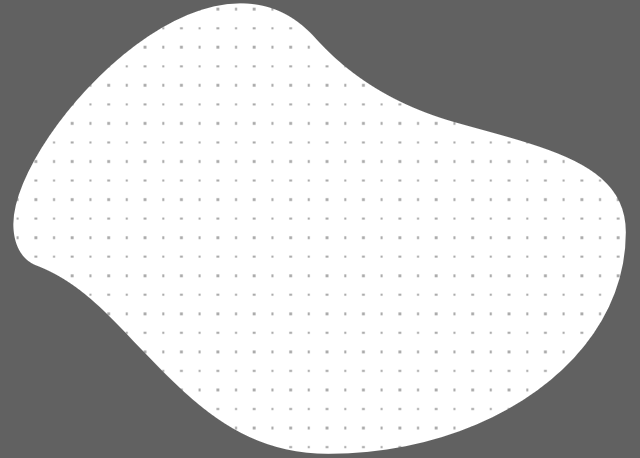
A Shadertoy shader for this background:

```glsl
#define CANVAS vec2(768.0, 548.0)
#define STEPS 24
#define GREY vec3(0.38)
#define PAPER vec3(1.0)
#define DOT_COLOR vec3(0.67)
#define DOT_ORIGIN vec2(43.0, 11.0)
#define DOT_PITCH vec2(21.84, 22.78)
#define DOT_HALF 1.75
#define DOT_SHRINK 0.5
#define DOT_SOFT 1.7

// Outline state: pen position, nearest squared distance, inside sign
vec2 pen;
float nearest = 1e9;
float side = 1.0;

void lineTo(vec2 p, vec2 end) {
    vec2 edge = end - pen;
    vec2 toP = p - pen;
    vec2 gap = toP - edge * clamp(dot(toP, edge) / dot(edge, edge), 0.0, 1.0);
    nearest = min(nearest, dot(gap, gap));
    // Flip the sign at each edge crossed by a horizontal ray
    if ((pen.y > p.y) != (end.y > p.y)) {
        float crossing = pen.x + edge.x * (p.y - pen.y) / edge.y;
        if (p.x < crossing) side = -side;
    }
    pen = end;
}

// Cubic curve from the pen, split into short chords
void curveTo(vec2 p, vec2 c1, vec2 c2, vec2 end) {
    vec2 start = pen;
    for (int i = 1; i <= STEPS; i++) {
        float t = float(i) / float(STEPS);
        float s = 1.0 - t;
        lineTo(p, s*s*s*start + 3.0*s*s*t*c1 + 3.0*s*t*t*c2 + t*t*t*end);
    }
}

// Signed distance to the blob, negative inside
float blobDistance(vec2 p) {
    pen = vec2(288, 4);
    curveTo(p, vec2(326, 4), vec2(354, 19), vec2(378, 45));
    curveTo(p, vec2(420, 92), vec2(475, 126), vec2(545, 146));
    curveTo(p, vec2(655, 177), vec2(751, 195), vec2(751, 278));
    curveTo(p, vec2(751, 430), vec2(585, 543), vec2(394, 543));
    curveTo(p, vec2(285, 543), vec2(225, 475), vec2(160, 408));
    curveTo(p, vec2(122, 368), vec2(90, 335), vec2(42, 317));
    curveTo(p, vec2(24, 309), vec2(16, 290), vec2(16, 268));
    curveTo(p, vec2(16, 185), vec2(165, 4), vec2(288, 4));
    return side * sqrt(nearest);
}

// Soft dots, narrower on odd columns and flatter on odd rows
float dotCoverage(vec2 p, float pixel) {
    vec2 grid = (p - DOT_ORIGIN) / DOT_PITCH;
    vec2 cell = floor(grid + 0.5);
    vec2 offset = abs(grid - cell) * DOT_PITCH;
    vec2 halfSize = DOT_HALF - DOT_SHRINK * mod(cell, 2.0);
    vec2 cover = clamp(0.5 + (halfSize - offset) / max(DOT_SOFT, pixel), 0.0, 1.0);
    return cover.x * cover.y;
}

void mainImage(out vec4 fragColor, in vec2 fragCoord) {
    // Canvas units with y running down
    vec2 uv = fragCoord / iResolution.xy;
    vec2 p = vec2(uv.x, 1.0 - uv.y) * CANVAS;
    float pixel = CANVAS.y / iResolution.y;

    vec3 paper = mix(PAPER, DOT_COLOR, dotCoverage(p, pixel));
    float inside = clamp(0.5 - blobDistance(p) / pixel, 0.0, 1.0);
    fragColor = vec4(mix(GREY, paper, inside), 1.0);
}
```
